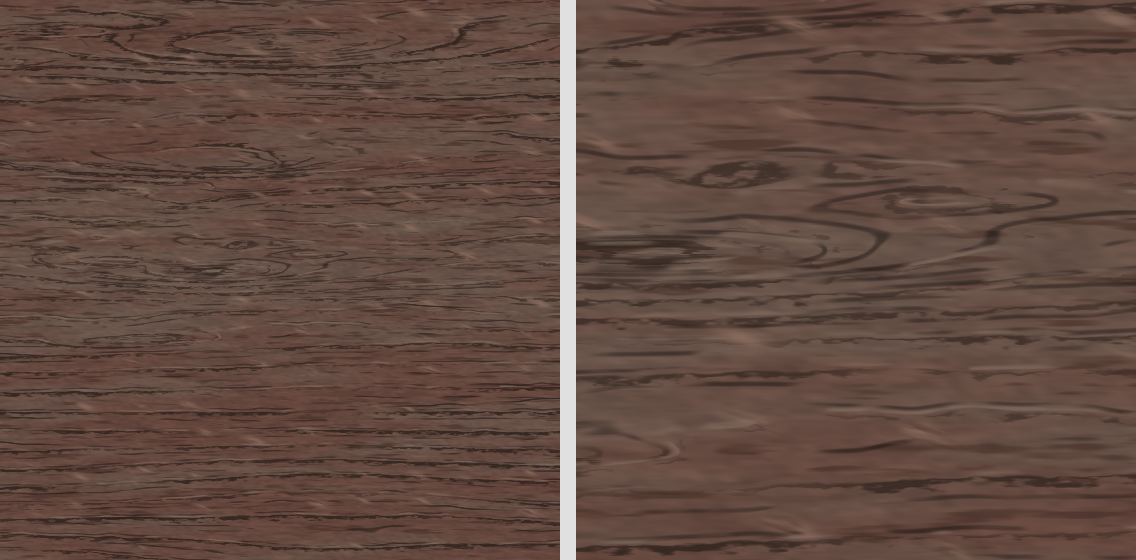
Left: the whole. Right: its middle third, enlarged.
This texture is drawn by a WebGL 2 fragment shader. Its source:

```glsl
#version 300 es
precision highp float;

uniform vec2 u_resolution;
out vec4 fragColor;

float hash(vec2 p) {
    vec3 q = fract(vec3(p.xyx) * 0.1031);
    q += dot(q, q.yzx + 33.33);
    return fract((q.x + q.y) * q.z);
}

float noise(vec2 p) {
    vec2 i = floor(p), f = fract(p);
    f = f * f * (3.0 - 2.0 * f);
    return mix(mix(hash(i), hash(i + vec2(1, 0)), f.x),
               mix(hash(i + vec2(0, 1)), hash(i + vec2(1, 1)), f.x), f.y);
}

float fbm(vec2 p) {
    return 0.55 * noise(p) + 0.3 * noise(p * 2.1 + 17.0) + 0.15 * noise(p * 4.3 + 41.0);
}

// Flattens the rings around a centre and raises a long oval island there
float island(float rings, vec2 p, vec2 centre, vec2 size, float height) {
    vec2 d = p - centre;
    float g = exp(-dot(d / size, d / size));
    return rings + g * (height - 30.0 * d.y);
}

// Growth ring number: even bands below, cathedral ovals above
float growthRings(vec2 p) {
    float wild = smoothstep(0.3, 0.46, p.y) + 0.7 * smoothstep(0.09, 0.03, p.y);
    float rings = 30.0 * p.y;
    for (int i = 0; i < 3; i++) {
        float k = float(i);
        vec2 centre = vec2(0.36 + 0.14 * hash(vec2(k, 3.0)), 0.92 - 0.2 * k);
        rings = island(rings, p, centre, vec2(0.32, 0.036), 2.8);
    }
    for (int i = 0; i < 18; i++) {
        float k = float(i);
        vec2 centre = vec2(hash(vec2(k, 11.0)), 0.38 + 0.62 * hash(vec2(k, 23.0)));
        rings = island(rings, p, centre, vec2(0.085, 0.0095), 1.1);
    }
    rings += mix(1.0, 1.3, wild) * noise(p * vec2(1.8, 8.0));
    rings += mix(0.2, 0.4, wild) * noise(p * vec2(5.0, 28.0) + 9.0);
    return rings + mix(0.1, 0.17, wild) * noise(p * vec2(30.0, 85.0));
}

// Small tilted pale flecks, one chance per cell
float flecks(vec2 p) {
    vec2 grid = vec2(10.0, 16.0), cell = floor(p * grid);
    vec2 jitter = vec2(hash(cell + 5.0), hash(cell + 31.0)) - 0.5;
    vec2 d = (fract(p * grid) - 0.5 - 0.4 * jitter) / grid;
    d.y += 0.3 * d.x;
    vec2 size = vec2(0.019, 0.006) * (0.55 + 0.55 * hash(cell + 71.0));
    float blob = exp(-dot(d / size, d / size));
    float fibre = smoothstep(0.22, 0.6, fbm(vec2(p.x * 35.0, (p.y + 0.3 * p.x) * 190.0)));
    return blob * fibre * step(0.45, hash(cell + 13.0));
}

// Thin, nearly level splits
float cracks(vec2 p) {
    float ink = 0.0;
    for (int i = 0; i < 7; i++) {
        float k = float(i);
        vec2 d = p - vec2(hash(vec2(k, 51.0)), 0.06 + 0.56 * hash(vec2(k, 67.0)));
        d.y -= d.x * 0.12 * (hash(vec2(k, 83.0)) - 0.5) + 0.004 * (noise(vec2(p.x * 25.0, k)) - 0.5);
        float taper = 1.0 - smoothstep(0.03, 0.11, abs(d.x));
        ink = max(ink, taper * (1.0 - smoothstep(0.0004, 0.0021, abs(d.y))));
    }
    return ink;
}

void main() {
    vec2 p = gl_FragCoord.xy / u_resolution.y;
    float rings = growthRings(p);
    float slope = max(length(vec2(dFdx(rings), dFdy(rings))) * u_resolution.y, 18.0);
    float phase = fract(rings);
    float below = (1.0 - phase) / slope;
    float above = phase / slope;
    float middle = smoothstep(0.3, 0.45, p.y) * (1.0 - smoothstep(0.55, 0.75, p.y));

    // Ground: red and grey brown streaks
    float streaks = fbm(p * vec2(4.0, 30.0) + 60.0);
    float grey = clamp(smoothstep(0.3, 0.75, streaks) * 0.75 + 0.35 * middle, 0.0, 1.0);
    vec3 color = mix(vec3(0.395, 0.275, 0.24), vec3(0.41, 0.33, 0.29), grey);

    // Fine fibres and slanted pores
    float fibres = fbm(p * vec2(24.0, 190.0)) - 0.5;
    float pores = noise(vec2(p.x * 110.0 + p.y * 90.0, p.y * 270.0)) - 0.5;
    color *= 1.0 + 0.22 * fibres + 0.11 * pores;

    // Short reddish dashes
    float dashes = smoothstep(0.6, 0.8, fbm(p * vec2(16.0, 150.0) + 7.0));
    color = mix(color, vec3(0.27, 0.18, 0.15), 0.6 * dashes);

    // Broken hairlines between the rings
    float hair = abs(fract(rings * 2.0 + 0.3) - 0.5) / (2.0 * slope);
    float hairMask = smoothstep(0.45, 0.65, fbm(p * vec2(16.0, 70.0) + 80.0));
    color *= 1.0 - 0.35 * hairMask * (1.0 - smoothstep(0.0004, 0.0022, hair));

    // Dark ring lines: crisp on top, frayed and broken underneath
    float strength = smoothstep(0.15, 0.65, noise(vec2(p.x * 5.0, floor(rings) * 7.3)));
    float fray = fbm(p * vec2(75.0, 270.0)) - 0.5;
    float width = mix(0.0035, 0.009, strength) * (1.0 - 0.3 * middle);
    float line = 1.0 - smoothstep(0.25 * width, 0.85 * width, below + 0.014 * fray);
    line *= smoothstep(0.0, 0.0016, below + 0.003 * fray);
    line *= mix(0.4, 0.95, strength) * (1.0 - 0.25 * middle);
    line *= smoothstep(0.2, 0.45, noise(p * vec2(38.0, 90.0) + 21.0) + 0.25 * strength);
    color = mix(color, vec3(0.2, 0.15, 0.125), line);

    // Pale rims, flecks and splits
    float rim = smoothstep(0.0, 0.0012, above) * (1.0 - smoothstep(0.0015, 0.0045, above));
    rim *= smoothstep(0.5, 0.72, fbm(p * vec2(22.0, 90.0) + 33.0));
    color = mix(color, vec3(0.5, 0.42, 0.37), 0.7 * rim);
    color = mix(color, vec3(0.55, 0.43, 0.37), 0.8 * flecks(p));
    color = mix(color, vec3(0.17, 0.125, 0.11), 0.8 * cracks(p));

    fragColor = vec4(color, 1.0);
}
```
